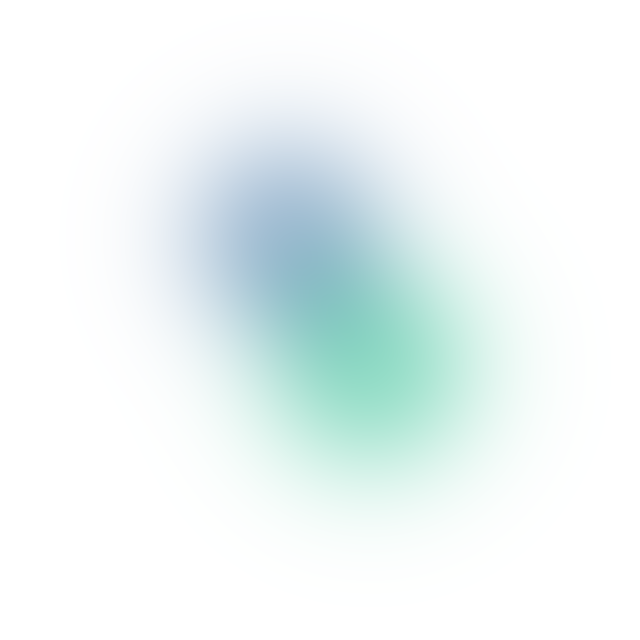
A WebGL 1 fragment shader for this background:

```glsl
precision highp float;

uniform vec2 u_resolution;

#define BLUE_CENTER vec2(0.449, 0.629)
#define BLUE_RADIUS 0.169
#define BLUE_TINT vec3(0.66, 0.75, 0.84)
#define MINT_CENTER vec2(0.579, 0.427)
#define MINT_RADIUS 0.176
#define MINT_TINT vec3(0.60, 0.88, 0.79)
#define FALLOFF 2.2
#define PAPER vec3(1.0)

// Soft round glow: 1 at the center, fading smoothly to 0
float glow(vec2 point, vec2 center, float radius) {
  float dist = length(point - center) / radius;
  return exp(-pow(max(dist, 0.0001), FALLOFF));
}

// Light that a tinted glow takes away from the paper
vec3 absorbed(vec3 tint, float amount) {
  return (PAPER - tint) * amount;
}

void main() {
  // Square canvas units, centered on the shorter side
  vec2 point = (gl_FragCoord.xy - 0.5 * u_resolution)
             / min(u_resolution.x, u_resolution.y) + 0.5;

  // The two glows deepen each other where they overlap
  vec3 color = PAPER;
  color -= absorbed(BLUE_TINT, glow(point, BLUE_CENTER, BLUE_RADIUS));
  color -= absorbed(MINT_TINT, glow(point, MINT_CENTER, MINT_RADIUS));

  gl_FragColor = vec4(clamp(color, 0.0, 1.0), 1.0);
}
```
